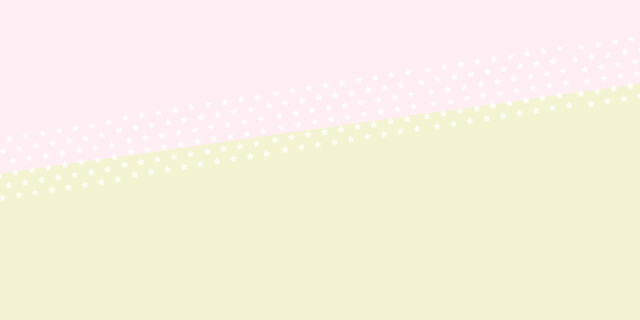
This background is drawn by a Shadertoy shader. Its source:

```glsl
// Two pastel fields meet along a slanted edge, with a band of small pale stars over it.
// The stars form a sheared lattice: runs of nine, six staggered rows, five tiles.
// Each star is a distance function folded into one tenth of a turn.

// Lengths are in canvas heights, angles in radians.
const vec3 PINK  = vec3(1.0, 0.937, 0.961);
const vec3 CREAM = vec3(0.957, 0.957, 0.827);
const float EDGE_LEFT  = 0.4583;
const float EDGE_SLOPE = 0.1406;

const vec2 TILE_ORIGIN = vec2(0.8906, 0.5313);
const vec2 TILE_STEP   = vec2(0.4727, 0.0755);
const vec2 TILE_BEND   = vec2(0.0026, -0.0018);
const vec2 STAR_STEP   = vec2(0.05156, 0.0082);
const vec2 SECOND_ROW  = vec2(-0.0313, 0.0313);
const vec2 THIRD_ROW   = vec2(-0.0104, 0.0703);
const vec2 ROW_GROUP   = vec2(-0.0182, 0.1068);
const float LAST_STAR  = 8.0;

const float STAR_RADIUS  = 0.0120;
const float STAR_WAIST   = 0.52;
const float STAR_TILT    = 0.15;
const float STAR_OPACITY = 0.82;
const float FIFTH_TURN   = 1.2566371;

// Signed distance to a five-pointed star, negative inside.
float starDistance(vec2 p) {
    float angle = atan(p.x, p.y) + STAR_TILT;
    angle = abs(mod(angle + 0.5 * FIFTH_TURN, FIFTH_TURN) - 0.5 * FIFTH_TURN);
    vec2 folded = length(p) * vec2(cos(angle), sin(angle));
    vec2 tip = vec2(STAR_RADIUS, 0.0);
    float halfFifth = 0.5 * FIFTH_TURN;
    vec2 notch = STAR_RADIUS * STAR_WAIST * vec2(cos(halfFifth), sin(halfFifth));
    vec2 side = notch - tip;
    return dot(folded - tip, normalize(vec2(side.y, -side.x)));
}

// The three staggered rows repeat once higher up.
vec2 rowOffset(int row) {
    int phase = row % 3;
    vec2 stagger = phase == 0 ? vec2(0.0) : (phase == 1 ? SECOND_ROW : THIRD_ROW);
    return stagger + float(row / 3) * ROW_GROUP;
}

// Distance to the closest star of all tiles and rows.
float starBand(vec2 p) {
    float nearest = 1.0;
    for (int tile = -2; tile <= 2; tile++) {
        float t = float(tile);
        vec2 tileStart = TILE_ORIGIN + t * TILE_STEP + t * t * TILE_BEND;
        for (int row = 0; row < 6; row++) {
            vec2 local = p - tileStart - rowOffset(row);
            float index = round(dot(local, STAR_STEP) / dot(STAR_STEP, STAR_STEP));
            local -= clamp(index, 0.0, LAST_STAR) * STAR_STEP;
            nearest = min(nearest, starDistance(local));
        }
    }
    return nearest;
}

// Coverage of a shape over about one pixel.
float coverage(float signedDistance) {
    return clamp(0.5 - signedDistance * iResolution.y, 0.0, 1.0);
}

void mainImage(out vec4 fragColor, in vec2 fragCoord) {
    vec2 p = fragCoord / iResolution.y;

    // Slanted fields
    float edge = (p.y - EDGE_LEFT - EDGE_SLOPE * p.x) / length(vec2(1.0, EDGE_SLOPE));
    vec3 color = mix(PINK, CREAM, coverage(edge));

    // Stars
    color = mix(color, vec3(1.0), STAR_OPACITY * coverage(starBand(p)));
    fragColor = vec4(color, 1.0);
}
```
